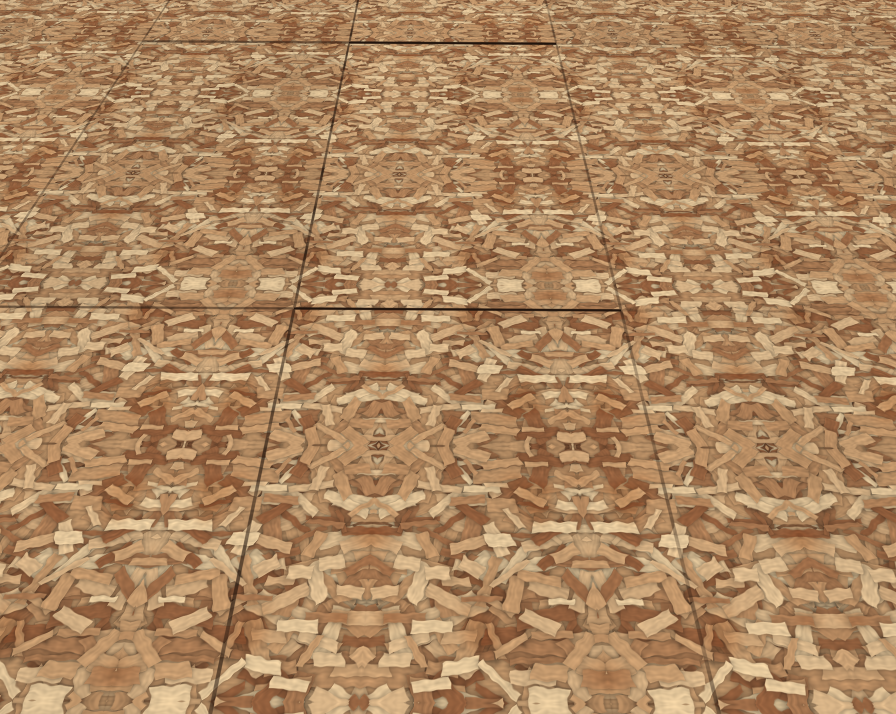
Reproduce this texture procedurally as a Shadertoy shader.

```glsl
// Perspective, in canvas heights
const float HORIZON = 1.583;
const float VANISH_X = 0.496;
const float TILT = 0.006;

// Board layout on the floor plane
const vec2 BOARD_SIZE = vec2(0.4505, 0.5704);
const vec2 BOARD_ORIGIN = vec2(-0.207, 0.984);
const vec2 TILES_PER_BOARD = vec2(2.0, 3.0);
const vec2 MIRROR_OFFSET = vec2(0.29, 0.06);
const vec2 TILE_SHAPE = vec2(1.0, 1.33);

// Flakes
const int LAYERS = 6;
const float LARGE_FLAKE = 0.27;
const float SMALL_FLAKE = 0.13;
const float RAGGED = 0.016;
const float SHADOW = 0.20;
const float SHADOW_REACH = 0.010;
const vec3 DEEP = vec3(0.56, 0.36, 0.23);
const vec3 TAN = vec3(0.75, 0.58, 0.41);
const vec3 PALE = vec3(0.88, 0.77, 0.60);
const vec3 RED_STAIN = vec3(0.90, 0.80, 0.72);

// Seams
const vec3 SEAM_COLOR = vec3(0.13, 0.08, 0.05);
const float SIDE_SEAM = 0.0016;
const float END_SEAM = 0.0015;

const int SAMPLES = 2;

vec3 hash3(vec2 p) {
    vec3 q = fract(p.xyx * vec3(0.1031, 0.1030, 0.0973));
    q += dot(q, q.yxz + 33.33);
    return fract((q.xxy + q.yzz) * q.zyx);
}

float corner(vec2 cell, vec2 f, vec2 o) {
    return dot(hash3(cell + o).xy * 2.0 - 1.0, f - o);
}

float gradientNoise(vec2 p) {
    vec2 i = floor(p), f = p - i;
    vec2 w = f * f * f * (f * (f * 6.0 - 15.0) + 10.0);
    return mix(mix(corner(i, f, vec2(0, 0)), corner(i, f, vec2(1, 0)), w.x),
               mix(corner(i, f, vec2(0, 1)), corner(i, f, vec2(1, 1)), w.x), w.y);
}

vec3 woodTone(float t) {
    vec3 c = mix(DEEP, TAN, smoothstep(0.0, 0.45, t));
    return mix(c, PALE, smoothstep(0.5, 1.0, t));
}

// Overlapping pressed flakes, large ones below small ones
vec3 strandBoard(vec2 p, float blur) {
    vec3 color = TAN;
    vec2 grain = p;
    vec2 warped = p + RAGGED * vec2(gradientNoise(p * 22.0), gradientNoise(p * 22.0 + 31.0));
    for (int n = 0; n < LAYERS; n++) {
        float layer = float(n);
        float size = mix(LARGE_FLAKE, SMALL_FLAKE, layer / float(LAYERS - 1));
        vec2 g = warped / size + layer * 17.3;
        vec2 cell = floor(g);
        for (int j = -1; j <= 1; j++)
        for (int i = -1; i <= 1; i++) {
            vec2 id = cell + vec2(i, j);
            vec3 place = hash3(id + layer * 41.0);
            vec3 form = hash3(id + layer * 41.0 + 97.0);
            float turn = place.z * 2.0 - 1.0;
            float angle = 1.4 * turn * abs(turn);
            float c = cos(angle), s = sin(angle);
            vec2 local = mat2(c, -s, s, c) * (g - id - place.xy);
            local.x += local.y * (form.z - 0.5) * 0.8;
            vec2 edge = abs(local) - mix(vec2(0.42, 0.08), vec2(0.85, 0.28), form.xy);
            float d = max(edge.x, edge.y) * size;
            float cover = 1.0 - smoothstep(-blur, blur, d);
            color *= 1.0 - SHADOW * exp(-max(d, 0.0) / SHADOW_REACH);
            color = mix(color, woodTone(hash3(id.yx + layer * 13.0 + 5.0).x), cover);
            if (cover > 0.5) grain = local * size + place.xy * 9.0;
        }
    }
    // Wood grain, speckle and stains
    color *= 1.0 + 0.16 * gradientNoise(grain * vec2(18.0, 75.0));
    color *= 1.0 + 0.10 * gradientNoise(p * 42.0);
    return color * mix(vec3(1), RED_STAIN, smoothstep(0.1, 0.45, gradientNoise(p * 3.2 + 7.0)));
}

vec3 floorColor(vec2 p, float pixel) {
    float dx = p.x - VANISH_X * iResolution.x / iResolution.y;
    float depth = HORIZON - p.y - TILT * dx;
    vec2 board = (vec2(dx, 1.0) / depth - BOARD_ORIGIN) / BOARD_SIZE;

    // Mirrored tiles
    vec2 tile = (board - MIRROR_OFFSET) * TILES_PER_BOARD;
    vec2 folded = abs(mod(tile + 1.0, 2.0) - 1.0) * TILE_SHAPE;
    vec3 color = strandBoard(folded, 3.6 * pixel / depth);

    // Uneven tone between repeats and boards
    color *= 1.0 + 0.07 * gradientNoise(board * 2.3 + 4.0);
    color *= 0.98 + 0.04 * hash3(floor(board) + 20.0).x;

    // Worn seams, strongest around the central board
    vec2 seam = floor(board + 0.5);
    vec2 gap = abs(board - seam) * BOARD_SIZE * vec2(depth, depth * depth);
    float column = floor(board.x);
    float sideWear = 0.8 + 0.7 * gradientNoise(vec2(board.y * 24.0, seam.x * 5.3 + 0.4));
    float side = max(0.0, 0.75 - 0.3 * abs(seam.x)) * sideWear;
    float end = max(0.12, 1.0 - 0.5 * abs(column) - 0.35 * step(0.5, column));
    float sideWidth = SIDE_SEAM * depth;
    side *= 1.0 - smoothstep(sideWidth - pixel * 0.5, sideWidth + pixel, gap.x);
    end *= 1.0 - smoothstep(END_SEAM - pixel * 0.5, END_SEAM + pixel * 0.7, gap.y);
    return mix(color, SEAM_COLOR, clamp(max(side, end), 0.0, 1.0));
}

void mainImage(out vec4 fragColor, in vec2 fragCoord) {
    float pixel = 1.0 / iResolution.y;
    vec3 color = vec3(0);
    for (int k = 0; k < SAMPLES; k++) {
        float shift = (float(k) + 0.5) / float(SAMPLES) - 0.5;
        color += floorColor((fragCoord + vec2(0.5, 1.0) * shift) * pixel, pixel);
    }
    fragColor = vec4(color / float(SAMPLES), 1.0);
}
```
